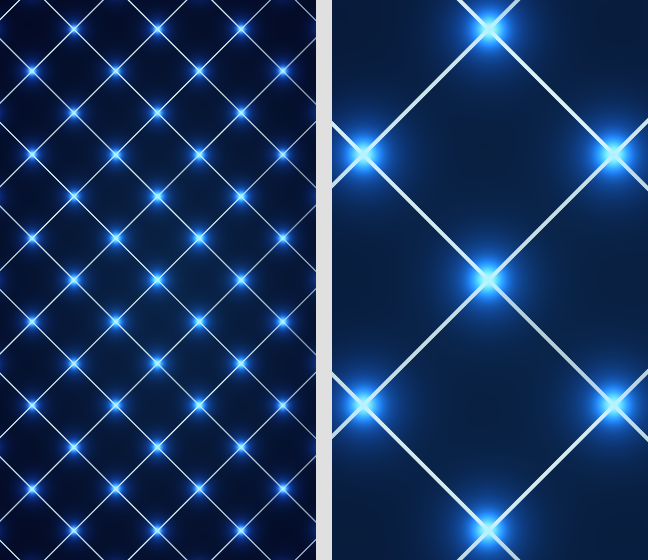
Left: the whole. Right: its middle third, enlarged.
Give the GLSL for this pattern, as a WebGL 2 fragment shader.

```glsl
#version 300 es
precision highp float;
// Glowing diamond lattice: thin pale diagonal lines on navy with blue lights
// at the crossings. The plane is turned 45 degrees so that lines and lights
// fall on whole numbers; hashes vary the brightness of lights and segments.

uniform vec2 u_resolution;
out vec4 fragColor;

const float PITCH = 0.2645;             // light spacing, in canvas widths
const float CELL = PITCH * 0.70710678;  // side of one diamond
const float LINE_HALF_WIDTH = 0.0021;

const vec3 NAVY_EDGE = vec3(0.008, 0.022, 0.115);
const vec3 NAVY_CENTRE = vec3(0.035, 0.125, 0.255);
const vec3 LINE_COLOR = vec3(0.86, 0.95, 0.96);
const vec3 GLOW_EDGE = vec3(0.06, 0.27, 0.90);
const vec3 GLOW_CENTRE = vec3(0.09, 0.44, 0.95);
const vec3 HALO_COLOR = vec3(0.14, 0.52, 0.60);
const vec3 CORE_COLOR = vec3(0.70, 0.95, 1.00);

float hash(vec2 p) {
    return fract(sin(dot(p, vec2(127.1, 311.7))) * 43758.5453);
}

// Canvas offset to diamond coordinates, and back
vec2 toLattice(vec2 p) {
    return vec2(p.x + p.y, p.x - p.y) / PITCH;
}

vec2 toCanvas(vec2 q) {
    return vec2(q.x + q.y, q.x - q.y) * 0.5 * PITCH;
}

// Coverage of the lines where coordinate a is whole; b runs along them
float latticeLine(float a, float b, float pixel, float seed) {
    float id = floor(a + 0.5);
    float d = abs(a - id) * CELL;
    float cover = 1.0 - smoothstep(-0.5 * pixel, 0.5 * pixel, d - LINE_HALF_WIDTH);
    return cover * mix(0.82, 1.0, hash(vec2(id, floor(b)) + seed));
}

// Wide glow (x), inner halo (y) and bright core (z) of one light
vec3 lightProfile(float r) {
    return vec3(exp(-pow(r / 0.033, 1.3)),
                exp(-pow(r / 0.017, 2.0)),
                exp(-pow(r / 0.0095, 2.0)));
}

// Sum of the lights around point p
vec3 latticeLights(vec2 p) {
    vec2 nearest = floor(toLattice(p) + 0.5);
    vec3 sum = vec3(0.0);
    for (int j = -1; j <= 1; j++) {
        for (int i = -1; i <= 1; i++) {
            vec2 node = nearest + vec2(i, j);
            vec2 jitter = 0.002 * (vec2(hash(node), hash(node + 19.7)) - 0.5);
            float power = mix(0.88, 1.06, hash(node + 7.3));
            sum += power * lightProfile(length(p - toCanvas(node) - jitter));
        }
    }
    return sum;
}

void main() {
    float pixel = 1.0 / u_resolution.x;
    vec2 uv = gl_FragCoord.xy / u_resolution;
    vec2 p = (gl_FragCoord.xy - 0.5 * u_resolution) * pixel;
    p.x += 0.0015;

    // Navy ground, lighter in the middle
    vec2 fromCentre = (uv - vec2(0.54, 0.48)) * vec2(1.5, 1.75);
    float middle = exp(-1.6 * dot(fromCentre, fromCentre));
    vec3 color = mix(NAVY_EDGE, NAVY_CENTRE, middle);

    // Coloured glow, bluer toward the edges
    vec3 light = latticeLights(p);
    color += mix(GLOW_EDGE, GLOW_CENTRE, middle) * light.x * mix(0.72, 0.95, middle);
    color += HALO_COLOR * light.y * mix(0.55, 0.95, middle);

    // Lines, fainter toward the right side
    vec2 q = toLattice(p);
    float lines = max(latticeLine(q.x, q.y, pixel, 0.0),
                      latticeLine(q.y, q.x, pixel, 41.0));
    lines *= 1.0 - 0.3 * smoothstep(0.65, 1.0, uv.x);
    color = mix(color, max(color, LINE_COLOR), lines);

    // Hot centres of the lights
    color = mix(color, CORE_COLOR, clamp(light.z, 0.0, 1.0));
    fragColor = vec4(clamp(color, 0.0, 1.0), 1.0);
}
```
